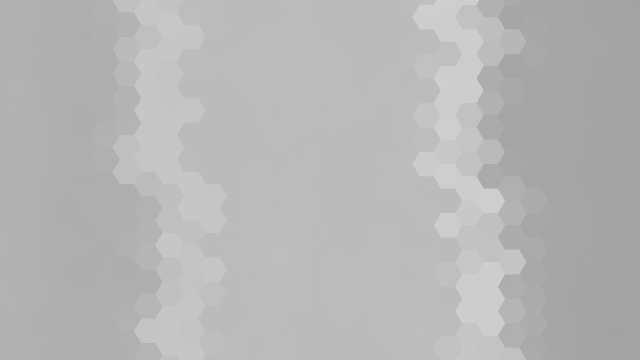
This background is drawn by a Shadertoy shader. Its source:

```glsl
// Grey backdrop with two pale, meandering vertical bands of hexagonal tiles.

// Canvas size counted in hexagon columns and rows.
const vec2 GRID = vec2(29.9, 14.7);

float hash(vec2 p) {
    return fract(sin(dot(p, vec2(127.1, 311.7))) * 437.58);
}

// Centre of the flat-topped hexagon that holds p.
vec2 hexCentre(vec2 p, vec2 origin) {
    vec2 period = vec2(2.0, 1.0);
    vec2 toRegular = vec2(0.866, 1.0);
    vec2 even = round((p - origin) / period) * period + origin;
    vec2 shifted = origin + 0.5 * period;
    vec2 odd = round((p - shifted) / period) * period + shifted;
    return length((p - even) * toRegular) < length((p - odd) * toRegular) ? even : odd;
}

// Middle column of each band at row y.
float leftPath(float y) {
    return 8.5 - 1.55 * smoothstep(6.7, 7.9, y) + 0.5 * smoothstep(2.3, 3.3, y)
         + 0.3 * cos(1.85 * (y - 6.67));
}

float rightPath(float y) {
    float bulge = (y - 12.93) / 0.85;
    return 22.4 - 1.4 * smoothstep(6.2, 8.2, y) + 1.1 * exp(-bulge * bulge)
         + 0.45 * cos(2.84 * (y - 6.37));
}

float shade(vec2 p) {
    bool onLeft = p.x < 0.5 * GRID.x;
    vec2 cell = hexCentre(p, vec2(0.93, onLeft ? 0.19 : 0.5));
    vec2 id = round(cell * 2.0);
    float jitter = 0.8 * (hash(id) - 0.5);
    float strength = mix(0.4, 1.0, smoothstep(0.1, 0.45, hash(id + 17.0)));

    // Each band is a bright core over a stepped change of ground tone.
    float offset = cell.x - (onLeft ? leftPath(cell.y) : rightPath(cell.y)) + jitter;
    float core = strength * (1.0 - smoothstep(0.8, 1.6, abs(offset)));
    float ground = onLeft ? mix(0.682, 0.735, smoothstep(-3.2, -0.3, offset))
                          : mix(0.735, 0.65, smoothstep(0.3, 3.2, offset));
    float tone = mix(ground, onLeft ? 0.775 : 0.805, core);

    // Faint tile variation and slow drift across the ground.
    tone += 0.004 * (hash(id + 5.0) - 0.5);
    tone += 0.003 * sin(0.7 * p.x + 0.4 * p.y) * sin(0.5 * p.y - 0.3 * p.x);
    tone += 0.012 * (1.0 - smoothstep(0.0, 4.0, p.x));
    return tone - 0.008 * smoothstep(25.0, 29.0, p.x);
}

void mainImage(out vec4 fragColor, in vec2 fragCoord) {
    // Average a 3 by 3 set of samples to smooth the tile edges.
    float tone = 0.0;
    for (int i = 0; i < 9; i++) {
        vec2 nudge = (vec2(i % 3, i / 3) - 1.0) / 3.0;
        tone += shade((fragCoord + nudge) / iResolution.xy * GRID) / 9.0;
    }
    fragColor = vec4(vec3(tone), 1.0);
}
```
